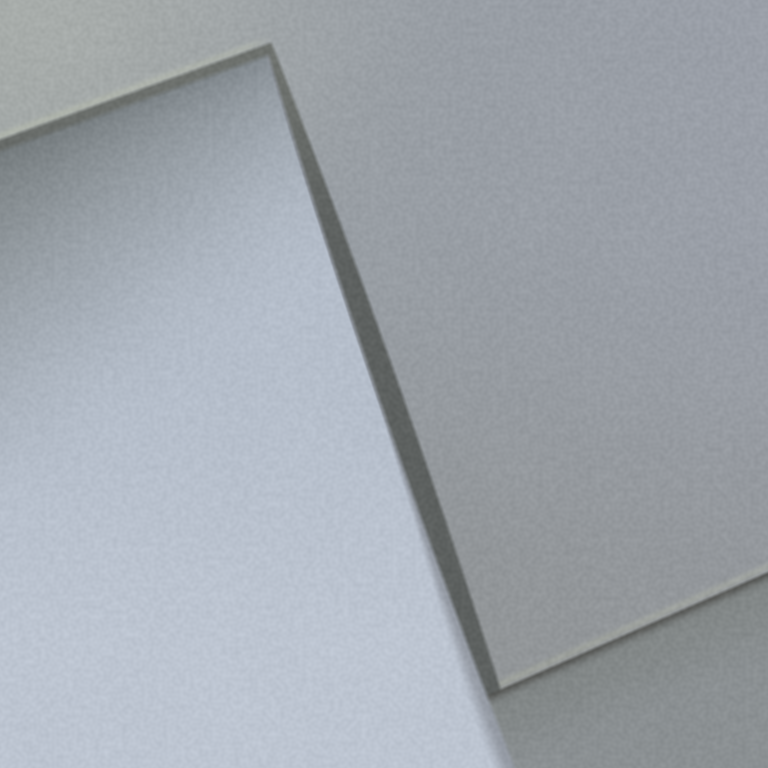
Give the GLSL for this background, as a WebGL 1 fragment shader.

```glsl
precision highp float;
uniform vec2 u_resolution;

vec2 randomGradient(vec2 cell) {
  vec3 p = fract(vec3(cell.xyx) * vec3(0.1031, 0.103, 0.0973));
  p += dot(p, p.yzx + 33.33);
  float angle = 6.2832 * fract((p.x + p.y) * p.z);
  return vec2(cos(angle), sin(angle));
}

float gradientNoise(vec2 p) {
  vec2 i = floor(p), f = fract(p);
  vec2 w = f * f * f * (f * (f * 6.0 - 15.0) + 10.0);
  float a = dot(randomGradient(i), f);
  float b = dot(randomGradient(i + vec2(1, 0)), f - vec2(1, 0));
  float c = dot(randomGradient(i + vec2(0, 1)), f - vec2(0, 1));
  float d = dot(randomGradient(i + vec2(1, 1)), f - vec2(1, 1));
  return mix(mix(a, b, w.x), mix(c, d, w.x), w.y);
}

float softMask(float distance, float blur) {
  return smoothstep(-blur, blur, distance);
}

vec3 wallColor(vec2 uv) {
  vec3 lower = mix(vec3(0.56, 0.575, 0.575), vec3(0.575, 0.59, 0.605), uv.x);
  vec3 upper = mix(vec3(0.585, 0.61, 0.625), vec3(0.605, 0.625, 0.66), uv.x);
  vec3 color = mix(lower, upper, smoothstep(0.1, 0.75, uv.y));
  float cornerLight = 1.0 - smoothstep(0.0, 0.65, length((uv - vec2(0, 1)) * vec2(1, 1.3)));
  return color + cornerLight * vec3(0.07, 0.065, 0.04);
}

vec3 panelColor(vec2 uv, float depth, float edgeDistance) {
  float light = smoothstep(-0.12, 0.48, depth + 0.4 * uv.x);
  vec3 color = mix(vec3(0.49, 0.515, 0.52), vec3(0.71, 0.745, 0.795), light);
  color += vec3(0.03, 0.027, 0.025) * smoothstep(0.55, 0.1, uv.y);
  color -= 0.06 * exp(-depth * 22.0);
  // Rounded side, widening towards the bottom
  float bevelWidth = mix(0.005, 0.03, smoothstep(0.5, 0.0, uv.y));
  float bevel = 1.0 - smoothstep(0.2 * bevelWidth, bevelWidth, edgeDistance);
  return mix(color, vec3(0.55, 0.57, 0.605), bevel * 0.8);
}

void main() {
  vec2 uv = gl_FragCoord.xy / u_resolution;
  float drop = 0.943 - uv.y;

  // Signed distances to the slanted edges
  float bow = 0.045 * drop * max(0.837 - drop, 0.0);
  float gapEdge = (0.354 + 0.3546 * drop + bow - uv.x) * 0.942;
  float panelEdge = (0.345 + 0.3 * drop + 0.048 * drop * drop - uv.x) * 0.942;
  float topEdge = (0.818 + 0.358 * uv.x - uv.y) * 0.941;
  float panelTop = (0.803 + 0.358 * uv.x - uv.y) * 0.941;
  float floorDepth = (0.102 + 0.438 * (uv.x - 0.651) - uv.y) * 0.916;

  // Wall, with faint warm light along its seams
  vec3 color = wallColor(uv);
  float floorRim = exp(-pow((floorDepth + 0.007) / 0.005, 2.0)) * step(0.64, uv.x);
  float topRim = exp(-pow((topEdge + 0.005) / 0.005, 2.0)) * softMask(0.34 - uv.x, 0.02);
  color += vec3(0.045, 0.045, 0.015) * (floorRim + topRim);

  // Dark gap around the raised panel
  vec3 gapColor = mix(vec3(0.43, 0.445, 0.43), vec3(0.365, 0.38, 0.375), smoothstep(0.0, 0.3, drop));
  color = mix(color, gapColor, softMask(gapEdge, 0.0035) * softMask(topEdge, 0.0035));

  // Lower right surface, shaded under its edge
  vec3 floorColor = mix(vec3(0.51, 0.53, 0.53), vec3(0.545, 0.565, 0.575), smoothstep(0.01, 0.12, floorDepth));
  floorColor = mix(floorColor, vec3(0.34, 0.345, 0.335), exp(-pow(max(floorDepth, 0.0) / 0.009, 2.0)));
  color = mix(color, floorColor, softMask(floorDepth, 0.003));

  // Bright panel
  float panelMask = softMask(panelEdge, 0.004) * softMask(panelTop, 0.005);
  color = mix(color, panelColor(uv, max(panelTop, 0.0), panelEdge), panelMask);

  // Fine surface grain
  float grain = gradientNoise(uv * 170.0) + 0.6 * gradientNoise(uv * 83.0 + 17.0);
  color += 0.03 * grain + 0.008 * gradientNoise(uv * 9.0 + 5.0);
  gl_FragColor = vec4(color, 1.0);
}
```
